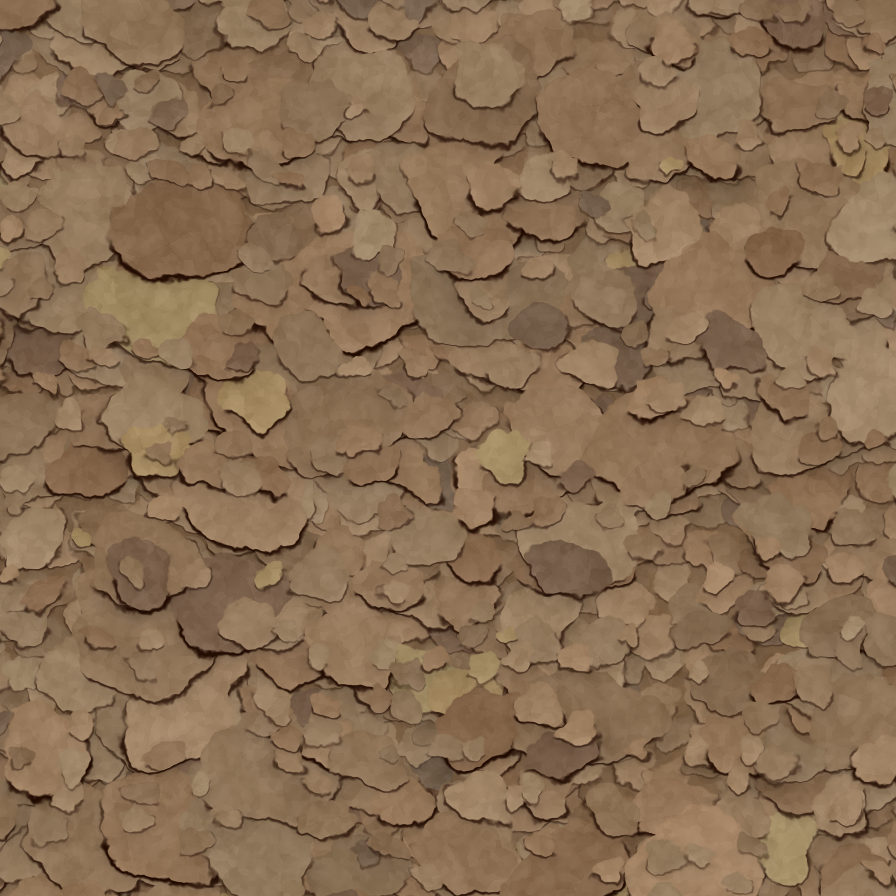
Write a WebGL 2 fragment shader that draws this texture.

```glsl
#version 300 es
precision highp float;
// Dry brown earth wall of overlapping clods with thin dark gaps under their lower edges.
uniform vec2 u_resolution;
out vec4 fragColor;

vec3 hash3(vec2 p) {
    vec3 h = vec3(dot(p, vec2(127.1, 311.7)), dot(p, vec2(269.5, 183.3)), dot(p, vec2(419.2, 371.9)));
    return fract(sin(h) * 43758.55);
}

// Cellular noise: x = distance to the nearest point, y = random tone of its cell.
vec2 cellular(vec2 p) {
    vec2 cell = floor(p);
    vec2 nearest = vec2(9.0, 0.0);
    for (int y = -1; y <= 1; y++) {
        for (int x = -1; x <= 1; x++) {
            vec2 id = cell + vec2(x, y);
            vec3 rnd = hash3(id);
            float dist = length(id + rnd.xy - p);
            if (dist < nearest.x) nearest = vec2(dist, rnd.z);
        }
    }
    return nearest;
}

// Layered sines, turned at each octave.
vec2 wobble(vec2 p) {
    vec2 sum = vec2(0.0);
    float amp = 0.5;
    for (int i = 0; i < 4; i++) {
        p = mat2(0.8, 0.6, -0.6, 0.8) * p + 1.7;
        sum += amp * sin(p.yx + 1.3 * sin(p * 0.7));
        p *= 1.9;
        amp *= 0.6;
    }
    return sum;
}

vec3 clodColor(vec3 rnd) {
    vec3 color = mix(vec3(0.505, 0.395, 0.29), vec3(0.635, 0.525, 0.405), rnd.x);
    color = mix(color, vec3(0.66, 0.57, 0.39), 0.7 * step(0.965, rnd.y));
    color = mix(color, vec3(0.43, 0.34, 0.27), 0.75 * step(rnd.y, 0.06));
    return color + vec3(0.012, -0.004, -0.008) * (rnd.z - 0.5) * 2.0;
}

// Paints one scattered layer; upper clods overhang the ones below.
vec3 paintClods(vec3 color, vec2 uv, float bump, float count, float chance, vec2 radii, float depth) {
    vec2 p = uv * count;
    vec2 cell = floor(p);
    float soft = max(0.0013, 0.7 / u_resolution.y);
    for (int y = -1; y <= 1; y++) {
        for (int x = -1; x <= 1; x++) {
            vec2 id = cell + vec2(x, y);
            vec3 place = hash3(id + count * 3.7);
            if (place.z > chance) continue;
            vec3 look = hash3(id + count * 5.3 + 40.0);
            vec3 form = hash3(id + count * 7.9 + 80.0);

            // Lobed ellipse, distance in canvas units
            vec2 q = p - id - 0.5 - 0.65 * (place.xy - 0.5);
            float turn = (form.x - 0.5) * 1.2;
            q = mat2(cos(turn), -sin(turn), sin(turn), cos(turn)) * q;
            vec2 e = q / vec2(1.0 + 0.2 * form.y, 0.98 - 0.15 * form.y);
            float a = atan(e.y, e.x);
            float radius = mix(radii.x, radii.y, form.z);
            float lobes = 1.0 + 0.08 * sin(2.0 * a + 6.3 * look.x) + 0.07 * sin(3.0 * a + 6.3 * look.y)
                        + 0.04 * sin(5.0 * a + 6.3 * look.z);
            float d = (length(e) - radius * lobes) / count + bump;

            // Narrow gap and wide soft shade beneath
            float lean = e.y / (length(e) + 0.001) + 0.25 * sin(7.0 * a + 6.3 * form.x);
            float under = smoothstep(0.1, -0.75, lean);
            float strength = under * depth * mix(0.45, 1.0, look.z);
            float width = 0.001 + 0.0055 * strength;
            color *= 1.0 - 0.22 * strength * exp(-max(d, 0.0) / 0.009);
            float gap = 1.0 - smoothstep(width * 0.35, width + soft, d);
            color = mix(color, vec3(0.13, 0.04, 0.0), min(1.0, 1.1 * strength) * gap);

            // Clod face with a paler lower rim
            vec3 face = clodColor(look);
            face += 0.035 * under * exp(min(d, 0.0) / 0.006);
            face -= 0.02 * (1.0 - under) * exp(min(d, 0.0) / 0.004);
            color = mix(color, face, 1.0 - smoothstep(-soft, soft, d));
        }
    }
    return color;
}

void main() {
    vec2 uv = gl_FragCoord.xy / u_resolution.y;
    vec2 bent = uv + 0.007 * wobble(uv * 28.0) + 0.0025 * wobble(uv * 110.0 + 5.0);
    vec2 facet = cellular(bent * 44.0);
    vec2 grain = cellular(uv * 120.0 + 0.4 * wobble(uv * 60.0));
    float bump = 0.008 * (facet.x - 0.45) + 0.002 * (grain.x - 0.45);

    // Clods from the crumbly bed up to the loose crumbs
    vec3 color = vec3(0.5, 0.39, 0.28);
    color = paintClods(color, bent, bump, 25.0, 1.0, vec2(0.5, 0.72), 0.45);
    color = paintClods(color, bent, bump, 14.0, 0.75, vec2(0.38, 0.62), 0.85);
    color = paintClods(color, bent, bump, 8.5, 0.5, vec2(0.4, 0.6), 1.0);
    color = paintClods(color, bent, bump, 15.5, 0.3, vec2(0.35, 0.6), 0.9);
    color = paintClods(color, bent, bump, 29.0, 0.2, vec2(0.3, 0.6), 0.6);

    // Facets, fine grain and broad tone
    float relief = 0.035 * (facet.y - 0.5) - 0.03 * (facet.x - 0.45);
    relief += 0.035 * (grain.y - 0.5) + 0.012 * wobble(uv * 75.0).x;
    relief += 0.015 * wobble(uv * 9.0).y;
    color += relief * smoothstep(0.1, 0.45, color.r);
    fragColor = vec4(clamp(color, 0.0, 1.0), 1.0);
}
```
